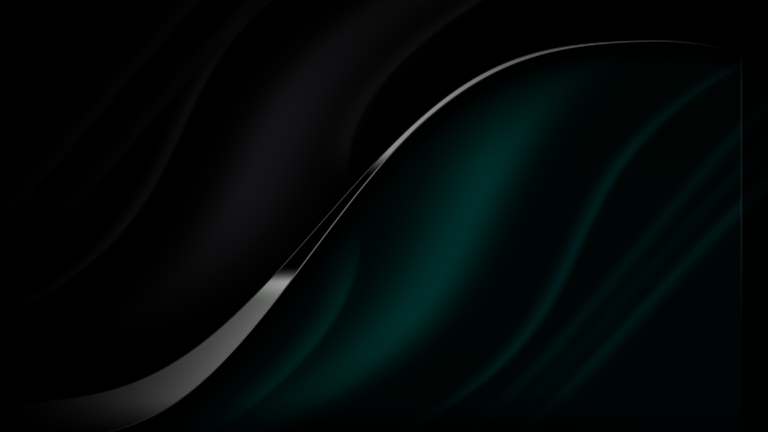
Reproduce this background procedurally as a WebGL 2 fragment shader.

```glsl
#version 300 es
precision highp float;
// A dark backdrop split by a metallic S-shaped ribbon: grey-violet silk above,
// teal silk below. The ribbon is a bent tanh curve with varying thickness;
// the silk is made of soft and thin folds that follow cubic curves.
uniform vec2 u_resolution;
out vec4 outColor;

// Lengths are in canvas heights, origin at the lower left.
const vec2  RIBBON_CENTER = vec2(0.745, 0.486);
const float RIBBON_RISE   = 0.421;
const float RIBBON_SPAN   = 0.370;
const float FOLD_BEND     = 2.6;
const float PANEL_RIGHT   = 1.716;
const vec3  VIOLET_GREY   = vec3(0.072, 0.068, 0.080);
const vec3  FOLD_GREY     = vec3(0.040, 0.040, 0.043);
const vec3  TEAL          = vec3(0.000, 0.150, 0.140);
const vec3  FOLD_TEAL     = vec3(0.000, 0.085, 0.080);
const vec3  TEAL_BASE     = vec3(0.000, 0.018, 0.017);
const vec3  SILVER        = vec3(0.98, 1.00, 0.98);

float fadeOut(float a, float b, float x) { return 1.0 - smoothstep(a, b, x); }

float bell(float x, float width) { x /= width; return exp(-x * x); }

// Bell with a different width on each side.
float softFold(float d, float left, float right) {
    return bell(d, d < 0.0 ? left : right);
}

// Height of the upper ribbon edge, drooping at its far right.
float ribbonTop(float x) {
    float u = (x - RIBBON_CENTER.x) / RIBBON_SPAN;
    float droop = max(x - 1.505, 0.0);
    return RIBBON_CENTER.y + RIBBON_RISE * tanh(u + 0.13 * u * u * u) - 0.65 * droop * droop;
}

float ribbonThickness(float x) {
    return 0.0015 + 0.083 * fadeOut(0.347, 0.995, x) + 0.011 * fadeOut(0.995, 1.505, x);
}

// Horizontal offset from a slanted cubic fold through the given center.
float foldOffset(vec2 p, vec2 center, float slope, float bend) {
    float dy = p.y - center.y;
    return p.x - center.x - slope * dy - bend * dy * dy * dy;
}

vec3 upperSilk(vec2 p) {
    float d = foldOffset(p, vec2(0.600, 0.618), 0.45, FOLD_BEND);
    float along = smoothstep(0.17, 0.58, p.y) * (1.0 - 0.45 * smoothstep(0.7, 1.0, p.y));
    vec3 col = VIOLET_GREY * softFold(d, 0.075, 0.125) * along;

    // Thin folds towards the upper left.
    d = foldOffset(p, vec2(0.417, 0.699), 0.45, FOLD_BEND);
    float ends = smoothstep(0.22, 0.5, p.y) * (1.0 - 0.4 * smoothstep(0.75, 1.0, p.y));
    col += FOLD_GREY * softFold(d, 0.022, 0.007) * ends;
    for (int i = 0; i < 2; i++) {
        float k = float(i);
        d = foldOffset(p, vec2(0.23 + 0.125 * k, 0.745 - 0.01 * k), 0.85, 0.6);
        col += FOLD_GREY * 0.4 * softFold(d, 0.028, 0.012) * smoothstep(0.35, 0.75, p.y);
    }
    // Curled fold beside the ribbon.
    float rise = p.y - 0.606;
    d = p.x - 0.799 - 2.0 * rise * rise;
    col += FOLD_GREY * softFold(d, 0.035, 0.008) * smoothstep(0.56, 0.68, p.y);
    return col;
}

vec3 lowerSilk(vec2 p) {
    float d = foldOffset(p, vec2(1.088, 0.502), 0.45, 2.3);
    float along = smoothstep(-0.12, 0.28, p.y) * fadeOut(0.58, 0.93, p.y);
    vec3 col = TEAL_BASE + TEAL * softFold(d, 0.12, 0.075) * along;
    col += vec3(0.0, 0.006, 0.012) * smoothstep(1.0, 1.6, p.x) * fadeOut(0.1, 0.7, p.y);

    // Thin folds fanning out towards the right.
    d = foldOffset(p, vec2(1.336, 0.433), 0.45, FOLD_BEND);
    float ends = smoothstep(-0.05, 0.2, p.y) * (1.0 - 0.5 * smoothstep(0.6, 0.82, p.y));
    col += FOLD_TEAL * softFold(d, 0.025, 0.014) * ends;
    for (int i = 0; i < 3; i++) {
        float k = float(i);
        d = foldOffset(p, vec2(1.475 + 0.005 * k, 0.421 - 0.07 * k), 0.82 + 0.05 * k, 0.6);
        float strength = i == 1 ? 0.25 : 0.5 + 0.1 * k;
        col += FOLD_TEAL * strength * softFold(d, 0.02, 0.025) * smoothstep(-0.05, 0.2, p.y);
    }
    // Curled fold beside the ribbon.
    float drop = 0.456 - p.y;
    d = p.x - 0.826 + 1.6 * drop * drop;
    col += FOLD_TEAL * softFold(d, 0.045, 0.012) * fadeOut(0.3, 0.5, p.y) * smoothstep(-0.1, 0.22, p.y);
    return col * (0.25 + 0.75 * smoothstep(-0.02, 0.1, p.y));
}

// Metal brightness: two lit stretches around a dark twist.
float metal(vec2 p, float across) {
    float low = 0.40 * smoothstep(0.0, 0.7, p.x) * (0.85 + 0.2 * across);
    low = (low + 0.2 * bell(p.y - 0.343, 0.025)) * fadeOut(0.345, 0.385, p.y);
    float high = 0.55 * smoothstep(0.59, 0.655, p.y) * (1.0 - 0.4 * smoothstep(0.95, 1.3, p.x));
    return (low * smoothstep(-0.02, 0.09, p.y) + high) * fadeOut(1.45, 1.72, p.x);
}

void main() {
    vec2 p = gl_FragCoord.xy / u_resolution.y;
    float pixel = 1.0 / u_resolution.y;

    // Signed distances to the two ribbon edges, positive above each.
    float top = ribbonTop(p.x), thickness = ribbonThickness(p.x);
    float slope = (ribbonTop(p.x + 0.002) - ribbonTop(p.x - 0.002)) / 0.004;
    float stretch = inversesqrt(1.0 + slope * slope);
    float toTop = (p.y - top) * stretch;
    float toBottom = (p.y - top + thickness) * stretch;

    float aboveTop = smoothstep(-pixel, pixel, toTop);
    float aboveBottom = smoothstep(-pixel, pixel, toBottom);
    float rightEdge = fadeOut(PANEL_RIGHT - pixel, PANEL_RIGHT + pixel, p.x);
    vec3 teal = lowerSilk(p) * smoothstep(0.0, 0.07, -toBottom) * mix(0.3, 1.0, rightEdge);
    vec3 ribbon = SILVER * metal(p, clamp(-toTop / (thickness * stretch), 0.0, 1.0));
    vec3 col = mix(mix(teal, ribbon, aboveBottom), upperSilk(p), aboveTop);

    // Fine highlights on the ribbon edges and the panel side.
    float fade = smoothstep(0.15, 0.65, p.x) * fadeOut(1.4, 1.72, p.x);
    float rim = 0.20 * bell(toTop, 0.0017) + 0.38 * bell(toBottom, 0.0022) * fadeOut(0.85, 1.3, p.x);
    float side = bell(p.x - PANEL_RIGHT, 0.002) * smoothstep(0.18, 0.5, p.y) * fadeOut(0.8, 0.9, p.y);
    col = max(col, SILVER * rim * fade) + 0.08 * side;
    outColor = vec4(col, 1.0);
}
```
